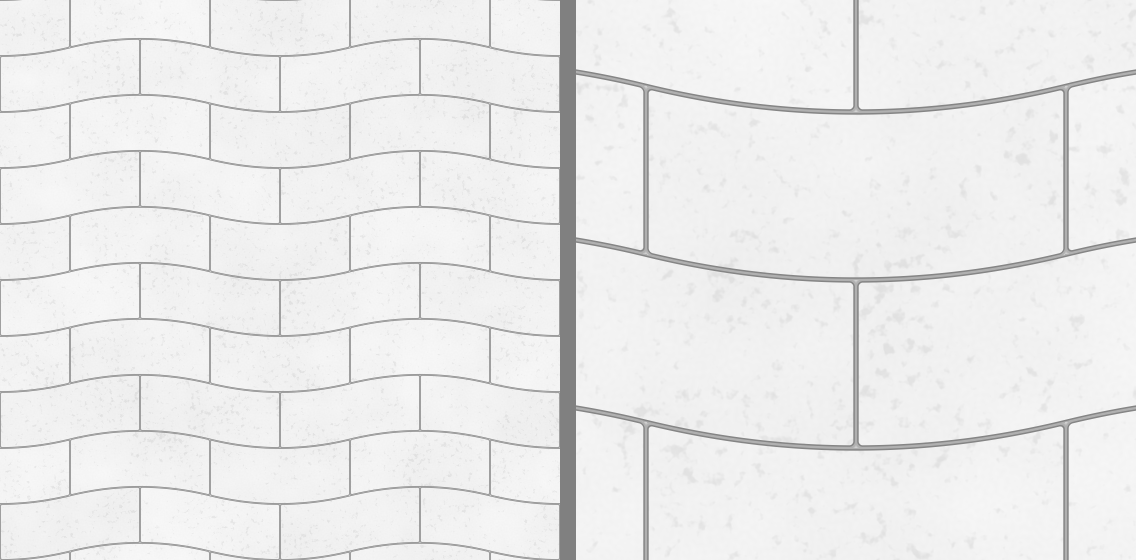
Left, the full canvas; right, a detail of the centre.
This pattern is drawn by a Shadertoy shader. Its source:

```glsl
// Pale stone tiles in a running bond whose courses follow a wave of parabolic arcs.
// Each tile is a rounded box in wave-straightened space; its edge distance draws the
// dark rims and lighter grout, and wrapped gradient noise adds clouds and speckles.

vec2 hash2(vec2 cell) {
    uvec2 h = uvec2(ivec2(cell)) * uvec2(1597u, 3571u);
    uint n = (h.x ^ h.y) * 74797u + h.x * 911u + 12345u;
    n = (n ^ (n >> 15)) * 48271u;
    n ^= n >> 13;
    n *= 69621u;
    n ^= n >> 16;
    return vec2(float(n & 65535u), float(n >> 16)) / 65535.0;
}

float cornerSlope(vec2 cell, vec2 offset, float period) {
    float angle = 6.28319 * hash2(mod(cell + offset, period)).x;
    return angle;
}

float cornerValue(vec2 cell, vec2 f, vec2 offset, float period) {
    float angle = cornerSlope(cell, offset, period);
    return dot(vec2(cos(angle), sin(angle)), f - offset);
}

// Gradient noise that wraps after one canvas
float gradientNoise(vec2 p, float period) {
    vec2 cell = floor(p * period), f = fract(p * period);
    vec2 w = f * f * f * (f * (f * 6.0 - 15.0) + 10.0);
    float low = mix(cornerValue(cell, f, vec2(0, 0), period),
                    cornerValue(cell, f, vec2(1, 0), period), w.x);
    float high = mix(cornerValue(cell, f, vec2(0, 1), period),
                     cornerValue(cell, f, vec2(1, 1), period), w.x);
    return mix(low, high, w.y);
}

float fbm(vec2 p, float period, int octaves) {
    float sum = 0.0, gain = 1.0;
    for (int i = 0; i < octaves; i++) {
        sum += gain * gradientNoise(p, period);
        p += vec2(0.37, 0.61);
        period *= 2.0;
        gain *= 0.55;
    }
    return sum;
}

// Height of the course lines: alternating arcs, two waves across
float waveHeight(float x) {
    float t = 4.0 * abs(fract(2.0 * x) - 0.5) - 1.0;
    return 0.0153 * (1.0 - t * (2.0 - abs(t)));
}

float roundedBox(vec2 p, vec2 halfSize, float radius) {
    vec2 q = abs(p) - halfSize + radius;
    return length(max(q, 0.0)) + min(max(q.x, q.y), 0.0) - radius;
}

float stoneTone(vec2 p, vec2 tile) {
    vec2 random = hash2(tile + 31.0);
    vec2 q = p + random;
    float clouds = fbm(p, 5.0, 4);
    float patches = fbm(q, 14.0, 3);
    float speckle = fbm(q, 112.0, 3);
    float pits = smoothstep(0.22, 0.75, speckle + 0.35 * patches - 0.15 * clouds);
    float grain = gradientNoise(q.yx, 300.0);
    return 0.95 + 0.014 * (random.x - 0.5) + 0.018 * clouds
         - 0.010 * patches - 0.055 * pits + 0.010 * grain;
}

void mainImage(out vec4 fragColor, in vec2 fragCoord) {
    vec2 p = fragCoord / iResolution.xy;
    float pixel = 1.0 / iResolution.y;

    // Ten courses of four tiles, odd courses shifted by half a tile
    float course = (p.y - waveHeight(p.x)) * 10.0;
    float row = floor(course);
    float column = p.x * 4.0 - 0.5 * mod(row, 2.0);
    vec2 tile = vec2(mod(floor(column), 4.0), mod(row, 10.0));
    vec2 local = (fract(vec2(column, course)) - 0.5) * vec2(0.25, 0.1);
    float edge = roundedBox(local, vec2(0.125, 0.05), 0.004);

    // Dark tile rim around a lighter grout core
    float joint = clamp((edge + 0.0016) / pixel + 0.5, 0.0, 1.0);
    float core = clamp((edge + 0.0007) / pixel + 0.5, 0.0, 1.0);
    float corner = smoothstep(0.0, 0.0014, edge);
    float grout = mix(mix(0.52, 0.69, core), 0.82, corner);

    float tone = mix(stoneTone(p, tile), grout, joint);
    fragColor = vec4(vec3(tone), 1.0);
}
```
